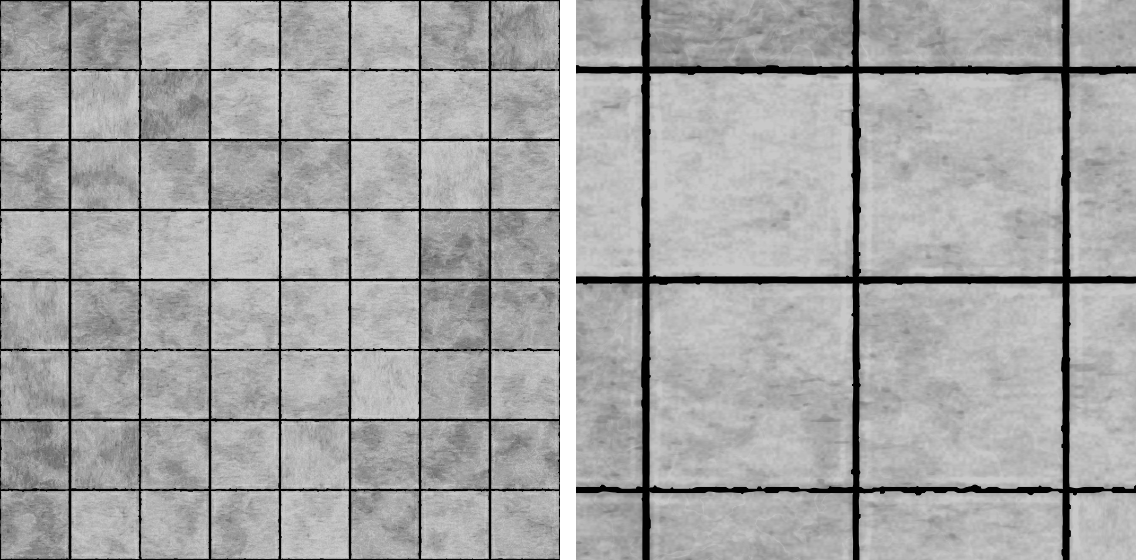
Left: the whole. Right: its middle third, enlarged.
Give the GLSL for this texture, as a Shadertoy shader.

```glsl
// Eight by eight worn grey concrete tiles split by thin black joints.
// Each tile seeds its own tone, stains, fine streaks and veins; joints get
// ragged, chipped edges. Seeds use the cell index, so opposite edges join.

const float TILES = 8.0;
const float TAU = 6.2831853;
const vec3 JOINT_COLOR = vec3(0.004);

// Integer hash of a lattice point and a seed, from 0 to 1.
float hash(vec2 p, float seed) {
    uvec2 q = uvec2(ivec2(p));
    uint h = q.x * 73856093u ^ q.y * 19349663u ^ uint(int(seed)) * 83492791u;
    h = (h ^ (h >> 16)) * 73244475u;
    h = (h ^ (h >> 15)) * 73244475u;
    h ^= h >> 16;
    return float(h & 65535u) / 65535.0;
}

float noise(vec2 p, float seed) {
    vec2 i = floor(p), f = fract(p);
    f = f * f * (3.0 - 2.0 * f);
    vec2 e = vec2(0.0, 1.0);
    return mix(mix(hash(i, seed), hash(i + e.yx, seed), f.x),
               mix(hash(i + e.xy, seed), hash(i + e.yy, seed), f.x), f.y);
}

float fbm(vec2 p, float seed) {
    float sum = 0.0, amp = 0.5;
    for (int k = 0; k < 5; k++) {
        sum += amp * noise(p, seed + float(k));
        p = p * 2.03 + 7.3;
        amp *= 0.5;
    }
    return sum / 0.96875;
}

// How clean a tile is: random, with the middle columns a little fresher.
float cleanliness(vec2 cell, float seed) {
    float luck = pow(hash(vec2(1.0, 2.0), seed), 0.65);
    return clamp(luck - 0.20 * cos(TAU * cell.x / TILES) + 0.02, 0.0, 1.0);
}

// Grey level of the concrete at a place inside one tile.
float concrete(vec2 uv, float clean, float seed) {
    bool upright = hash(vec2(3.0, 4.0), seed) > 0.88;
    vec2 grainUv = upright ? uv.yx : uv;

    // Short streaks and fine grain.
    vec2 warp = vec2(fbm(uv * 3.0, seed + 10.0), fbm(uv * 3.0, seed + 20.0)) - 0.5;
    float streak = fbm(grainUv * vec2(13.0, 34.0) + warp * 2.0, seed + 40.0);
    float grain = noise(uv * 62.0, seed + 50.0);

    // Tile tone and rough-edged stains, stronger on worn tiles.
    float cloud = fbm(uv * vec2(3.2, 4.0) + warp * 1.2, seed + 30.0);
    float stain = smoothstep(0.46, 0.72, cloud + (0.5 - streak) * 0.35);
    float tone = mix(0.582, 0.737, clean);
    tone -= (cloud - 0.5) * mix(0.20, 0.10, clean);
    tone -= (stain - 0.3) * mix(0.075, 0.035, clean);
    tone += (streak - 0.5) * 0.11 + (grain - 0.5) * 0.06;

    // Dark pits and pale curling veins.
    float pits = noise(grainUv * vec2(20.0, 40.0) + warp * 2.0, seed + 60.0);
    tone -= smoothstep(0.72, 0.95, pits) * (0.02 + 0.07 * stain);
    float vein = 1.0 - abs(2.0 * fbm(uv * 5.0 + warp * 5.0, seed + 70.0) - 1.0);
    tone += (smoothstep(0.82, 1.0, vein) - 0.3) * mix(0.075, 0.012, clean);
    return tone;
}

// Pale, broken scuff line just inside the tile border.
float rim(float dist, float along, float seed) {
    float center = 0.042 + 0.03 * noise(vec2(along * 2.0, 1.0), seed);
    float band = 1.0 - smoothstep(0.004, 0.022, abs(dist - center));
    return band * smoothstep(0.2, 0.6, noise(vec2(along * 5.0, 5.0), seed + 1.0));
}

// Joint coverage: width varies by line, chips bite into the tile edge.
float joint(float dist, float along, float line, float seed, float px) {
    float wear = hash(vec2(line, 9.0), 500.0);
    float ragged = noise(vec2(along * 20.0, 2.0), seed);
    float chip = smoothstep(0.82, 0.92, noise(vec2(along * 24.0, 6.0), seed + 1.0));
    float halfWidth = mix(0.0185, 0.0145, wear);
    halfWidth -= 0.009 * wear * wear * smoothstep(0.5, 0.8, ragged);
    halfWidth += chip * mix(0.003, 0.011, wear);
    return clamp((halfWidth - dist) / px + 0.5, 0.0, 1.0);
}

void mainImage(out vec4 fragColor, in vec2 fragCoord) {
    vec2 p = fragCoord / iResolution.xy * TILES;
    float px = TILES / iResolution.y;
    vec2 cell = mod(floor(p), TILES), uv = fract(p);
    float seed = 100.0 * (1.0 + cell.x + TILES * cell.y);

    // Distance to the nearest joint on each axis, and that joint's index.
    vec2 dist = min(uv, 1.0 - uv);
    vec2 line = mod(floor(p + 0.5), TILES);
    vec2 side = step(0.5, uv) * 4.0;

    // Tile surface with scuffed rims and slightly soiled edges.
    float tone = concrete(uv, cleanliness(cell, seed), seed);
    float scuff = max(rim(dist.x, uv.y, seed + 80.0 + side.x),
                      rim(dist.y, uv.x, seed + 82.0 + side.y));
    tone += 0.05 * scuff;
    tone -= 0.05 * (1.0 - smoothstep(0.015, 0.04, min(dist.x, dist.y)));

    // Joints over the tiles.
    float gap = max(joint(dist.x, uv.y, line.x, seed + 90.0 + side.x, px),
                    joint(dist.y, uv.x, line.y + TILES, seed + 92.0 + side.y, px));
    vec3 color = mix(vec3(clamp(tone, 0.4, 0.79)), JOINT_COLOR, gap);
    fragColor = vec4(color, 1.0);
}
```
